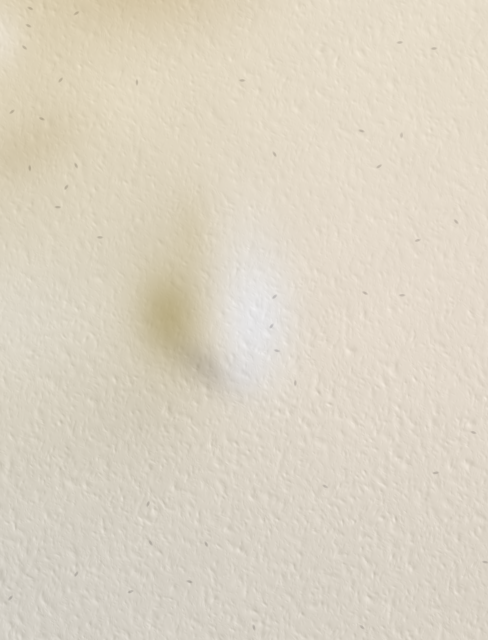
Give the GLSL for this texture, as a Shadertoy shader.

```glsl
// Cream plaster wall with a soft raised bump, side light and a fine flaked grain.

vec2 hash2(vec2 cell) {
    vec3 q = fract(cell.xyx * vec3(0.1031, 0.1030, 0.0973));
    q += dot(q, q.yzx + 33.33);
    return fract((q.xx + q.yz) * q.zy);
}

vec2 rotate(vec2 v, float angle) {
    float c = cos(angle), s = sin(angle);
    return vec2(c * v.x - s * v.y, s * v.x + c * v.y);
}

// Soft elliptical spot, 1 at its centre
float glow(vec2 p, vec2 centre, vec2 radius, float angle) {
    vec2 d = rotate(p - centre, -angle) / radius;
    return exp(-dot(d, d));
}

// Cellular height field: one rounded, randomly turned flake per cell
float flakes(vec2 p, float density) {
    vec2 q = p * density, base = floor(q);
    float height = 0.0;
    for (int j = -1; j <= 1; j++)
    for (int i = -1; i <= 1; i++) {
        vec2 cell = base + vec2(i, j);
        vec2 rnd = hash2(cell), shape = hash2(cell + 71.0);
        vec2 d = rotate(q - cell - rnd, 0.5 + 1.6 * shape.x);
        d *= vec2(1.6, 2.9);
        height += shape.y * shape.y * exp(-dot(d, d) * 1.6);
    }
    return height;
}

// Slope of the flakes towards the light
float relief(vec2 p, float density, vec2 light) {
    vec2 e = light * 0.2 / density;
    return flakes(p - e, density) - flakes(p + e, density);
}

// Sparse dark pits; only a fraction of the cells hold one
float pits(vec2 p, float density, float amount) {
    vec2 q = p * density, cell = floor(q);
    vec2 rnd = hash2(cell + 19.0), shape = hash2(cell + 43.0);
    vec2 d = rotate(q - cell - 0.25 - 0.5 * rnd, shape.x * 3.1);
    float pit = 1.0 - smoothstep(0.04, 0.19, length(d * vec2(0.8, 1.7)));
    return pit * step(1.0 - amount, shape.y);
}

// Slow wavering of the surface from layered sines
float waver(vec2 p) {
    return sin(p.x * 13.0 + 3.0 * sin(p.y * 7.0)) * 0.5
         + sin(p.y * 19.0 - p.x * 11.0 + 1.3) * 0.3
         + sin(p.x * 31.0 + p.y * 23.0) * 0.2;
}

// Broad colour gradients of the wall
vec3 wallColour(vec2 uv, vec2 p) {
    vec3 top = mix(vec3(0.865, 0.820, 0.715), vec3(0.900, 0.862, 0.790), smoothstep(0.0, 0.75, uv.x));
    vec3 middle = mix(vec3(0.855, 0.825, 0.750), vec3(0.895, 0.855, 0.800), smoothstep(0.1, 0.8, uv.x));
    vec3 bottom = mix(vec3(0.825, 0.808, 0.770), vec3(0.855, 0.825, 0.775), uv.x);
    vec3 col = mix(bottom, middle, smoothstep(0.02, 0.55, uv.y));
    col = mix(col, top, smoothstep(0.5, 0.95, uv.y));

    // Shaded hollows and pale patches near the left and upper edges
    col -= vec3(0.045, 0.060, 0.090) * glow(p, vec2(0.24, 1.02), vec2(0.16, 0.07), 0.0);
    col -= vec3(0.040, 0.048, 0.065) * glow(p, vec2(0.05, 0.77), vec2(0.10, 0.045), 0.45);
    col += vec3(0.040, 0.050, 0.085) * glow(p, vec2(0.00, 0.94), vec2(0.035, 0.05), 0.0);
    col += vec3(0.018, 0.020, 0.025) * glow(p, vec2(0.17, 0.83), vec2(0.12, 0.07), 0.5);
    col += vec3(0.012, 0.018, 0.035) * glow(p, vec2(0.02, 0.50), vec2(0.13, 0.10), 0.0);
    col -= vec3(0.020, 0.020, 0.022) * glow(p, vec2(0.19, 0.35), vec2(0.12, 0.10), 0.3);
    return col;
}

// Shadow flank on the left and lit flank on the right of the bump
vec3 addBump(vec3 col, vec2 p) {
    float broad = glow(p, vec2(0.275, 0.525), vec2(0.075, 0.145), -0.05);
    float core = glow(p, vec2(0.262, 0.505), vec2(0.046, 0.064), 0.15);
    float upper = glow(p, vec2(0.302, 0.635), vec2(0.030, 0.060), 0.0);
    float foot = glow(p, vec2(0.325, 0.425), vec2(0.055, 0.026), -0.65);
    col -= vec3(0.045, 0.050, 0.080) * broad;
    col -= vec3(0.085, 0.098, 0.155) * core;
    col -= vec3(0.022, 0.026, 0.045) * upper;
    col -= vec3(0.105, 0.105, 0.100) * foot;

    float lit = glow(p, vec2(0.398, 0.525), vec2(0.058, 0.125), 0.10);
    float crest = glow(p, vec2(0.397, 0.490), vec2(0.046, 0.075), -0.12);
    float tip = glow(p, vec2(0.382, 0.418), vec2(0.030, 0.030), 0.0);
    col = mix(col, vec3(0.905, 0.895, 0.880), 0.85 * lit);
    col = mix(col, vec3(0.895, 0.895, 0.905), 0.75 * crest);
    return mix(col, vec3(0.860, 0.855, 0.860), 0.55 * tip);
}

void mainImage(out vec4 fragColor, in vec2 fragCoord) {
    vec2 uv = fragCoord / iResolution.xy;
    vec2 p = fragCoord / iResolution.y;
    vec3 col = addBump(wallColour(uv, p), p);

    // Grain, strongest low on the wall and faint in the bump's shadow
    vec2 light = normalize(vec2(-0.8, -0.6));
    vec2 bent = p + 0.003 * vec2(waver(p * 4.0), waver(p.yx * 4.0 + 2.0));
    float grain = relief(bent, 62.0, light) * 0.5
                + relief(bent + 3.7, 115.0, light) * 0.6
                + relief(bent + 9.1, 210.0, light) * 0.3;
    float strength = mix(0.085, 0.050, smoothstep(0.15, 0.75, uv.y));
    strength *= 1.0 - 0.5 * glow(p, vec2(0.26, 0.51), vec2(0.06, 0.10), 0.0);
    col += grain * strength * vec3(1.0, 1.0, 1.05);
    col += 0.004 * waver(p * 2.3);

    // Scattered pits
    col -= vec3(0.13, 0.13, 0.12) * pits(p, 36.0, 0.05);
    fragColor = vec4(clamp(col, 0.0, 1.0), 1.0);
}
```
